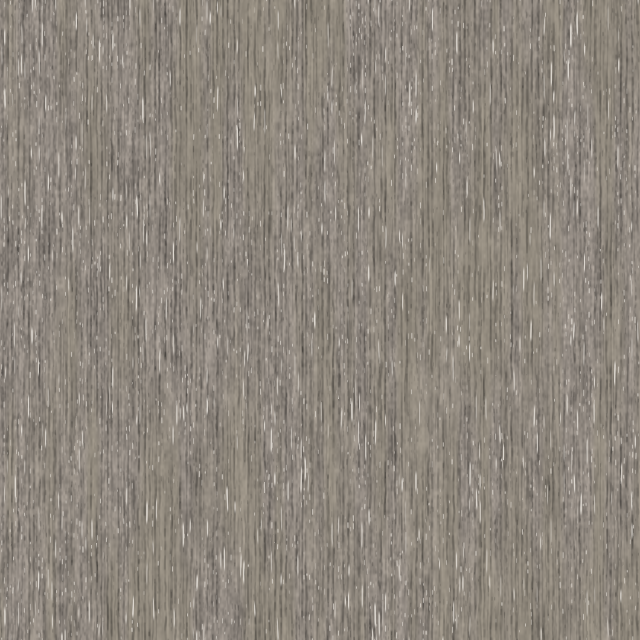
This texture is drawn by a three.js fragment shader. Its source:

```glsl
// Fine vertical fibre weave in warm grey: flat threads are parted by thin, broken dark
// grooves, and columns of randomly placed dashes add pale flecks and short dark nicks.
// Narrow soft bands shift between calm beige and busier cool grey.

varying vec2 vUv;

float hash(vec2 p) {
  vec3 q = fract(vec3(p.xyx) * 0.1031);
  q += dot(q, q.yzx + 33.33);
  return fract((q.x + q.y) * q.z);
}

float noise(vec2 p) {
  vec2 cell = floor(p);
  vec2 f = fract(p);
  f = f * f * (3.0 - 2.0 * f);
  float low = mix(hash(cell), hash(cell + vec2(1.0, 0.0)), f.x);
  float high = mix(hash(cell + vec2(0.0, 1.0)), hash(cell + vec2(1.0, 1.0)), f.x);
  return mix(low, high, f.y);
}

// Long dark grooves, one per column, fading and breaking up along their length.
float grooves(vec2 uv, float columns, float seed) {
  float x = uv.x * columns;
  float column = floor(x);
  float lane = column * 5.0 + seed;
  float center = mix(0.34, 0.66, hash(vec2(column, seed)));
  float sway = 0.16 * (noise(vec2(lane, uv.y * 60.0)) - 0.5);
  float across = 1.0 - smoothstep(0.06, 0.34, abs(fract(x) - center - sway));
  float depth = smoothstep(0.15, 0.7, noise(vec2(lane + 2.0, uv.y * 13.0)));
  float breaks = mix(0.45, 1.0, smoothstep(0.2, 0.6, noise(vec2(lane + 3.0, uv.y * 95.0))));
  return across * depth * breaks;
}

// Thin upright dashes, at most one per cell; each column has its own vertical shift.
float dashes(vec2 uv, vec2 grid, float share, float seed) {
  vec2 p = uv * grid;
  float column = floor(p.x);
  p.y += 17.0 * hash(vec2(column, seed));
  vec2 id = vec2(column, floor(p.y)) + seed * 7.0;
  float present = step(hash(id), share);
  float halfLength = mix(0.16, 0.42, hash(id + 31.7));
  float center = mix(0.36, 0.64, hash(id + 57.3));
  float across = 1.0 - smoothstep(0.06, 0.35, abs(fract(p.x) - center));
  float along = 1.0 - smoothstep(halfLength - 0.14, halfLength + 0.08, abs(fract(p.y) - 0.5));
  float strength = mix(0.3, 0.95, hash(id + 83.1));
  return present * across * along * strength;
}

void main() {
  vec2 uv = vUv;

  // Slight sideways wander keeps the threads from being ruler straight.
  uv.x += 0.0016 * (noise(uv * vec2(60.0, 30.0)) - 0.5);

  // Narrow bands: 0 is calm and warm, 1 is busy and cool.
  float band = 0.65 * noise(uv * vec2(62.0, 4.0)) + 0.35 * noise(uv * vec2(16.0, 3.0) + 40.0);
  float busy = smoothstep(0.2, 0.8, band);

  // Flat threads with faint strands and broken grain.
  float threads = noise(uv * vec2(150.0, 8.0)) - 0.5;
  float strands = noise(uv * vec2(260.0, 45.0) + 90.0) - 0.5;
  float grain = noise(uv * vec2(330.0, 170.0) + 200.0) - 0.5;
  float tone = 0.553 + 0.06 * threads + mix(0.06, 0.11, busy) * strands
             + mix(0.04, 0.09, busy) * grain;

  // Dark grooves at two spacings, then short nicks.
  tone -= 0.115 * grooves(uv, 122.0, 3.0);
  tone -= 0.065 * grooves(uv, 187.0, 71.0);
  tone -= 0.075 * dashes(uv, vec2(200.0, 75.0), 0.12 + 0.22 * busy, 11.0);

  vec3 warmTint = vec3(1.057, 1.002, 0.912);
  vec3 coolTint = vec3(1.053, 0.996, 0.940);
  vec3 color = tone * mix(warmTint, coolTint, busy);

  // Pale flecks: long slivers and short specks, slightly denser in the busy bands.
  float slivers = dashes(uv, vec2(190.0, 21.0), 0.06 + 0.09 * busy, 19.0);
  float specks = dashes(uv, vec2(220.0, 80.0), 0.05 + 0.13 * busy, 29.0);
  vec3 fleckColor = vec3(0.89, 0.87, 0.84);
  color = mix(color, fleckColor, max(slivers, 0.7 * specks));

  gl_FragColor = vec4(color, 1.0);
}
```
